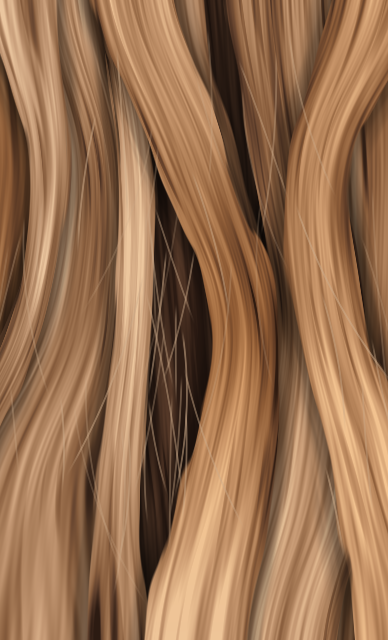
A WebGL 1 fragment shader for this texture:

```glsl
precision highp float;
// Draws wavy locks of blonde and copper hair with dark gaps and stray hairs.
uniform vec2 u_resolution;

const float ASPECT = 0.605;

float hash(vec2 p) {
  return fract(sin(dot(p, vec2(127.1, 311.7))) * 43758.5453);
}

float noise(vec2 p) {
  vec2 i = floor(p), f = fract(p);
  f = f * f * (3.0 - 2.0 * f);
  return mix(mix(hash(i), hash(i + vec2(1.0, 0.0)), f.x),
             mix(hash(i + vec2(0.0, 1.0)), hash(i + 1.0), f.x), f.y);
}

// Smooth curve through five evenly spaced knots, from top (0) to bottom (1)
float curve(float t, vec4 k, float last) {
  vec4 d = t * 4.0 - vec4(0.0, 1.0, 2.0, 3.0);
  vec4 w = exp(-1.8 * d * d);
  float e = t * 4.0 - 4.0;
  float wLast = exp(-1.8 * e * e);
  return (dot(w, k) + wLast * last) / (dot(w, vec4(1.0)) + wLast);
}

// Colour ramp from deep shadow to pale blonde; warm shifts it to copper
vec3 hairColor(float tone, float warm) {
  float s = clamp(tone, 0.0, 1.06) * 5.0;
  vec3 c = mix(vec3(0.17, 0.105, 0.075), vec3(0.37, 0.25, 0.18), clamp(s, 0.0, 1.0));
  c = mix(c, vec3(0.53, 0.37, 0.25), clamp(s - 1.0, 0.0, 1.0));
  c = mix(c, vec3(0.65, 0.49, 0.36), clamp(s - 2.0, 0.0, 1.0));
  c = mix(c, vec3(0.76, 0.60, 0.47), clamp(s - 3.0, 0.0, 1.0));
  c = mix(c, vec3(0.88, 0.74, 0.60), clamp(s - 4.0, 0.0, 1.3));
  return c * mix(vec3(1.0), vec3(1.07, 0.95, 0.76), warm);
}

// Signed brightness of fibres running along t, at four widths
float fibers(float s, float t, float seed) {
  float clump = noise(vec2(s * 15.0 + seed, t * 2.5));
  float strand = noise(vec2((s + 0.03 * t) * 44.0 + seed, t * 3.0 + seed));
  float fiber = noise(vec2((s - 0.02 * t) * 115.0 + seed, t * 5.0));
  float fine = noise(vec2((s + 0.05 * t) * 210.0 + seed, t * 7.0));
  float gap = smoothstep(0.72, 0.95, noise(vec2((s - 0.05 * t) * 75.0, t * 4.0 + seed)));
  return 0.36 * (clump - 0.5) + 0.4 * (strand - 0.5) + 0.36 * (fiber - 0.5)
       + 0.2 * (fine - 0.5) - 0.28 * gap;
}

// Lays one lock, with its cast shadow, over the colour below
vec3 lock(vec3 below, vec2 p, float left, float right, float girth,
          float tone, float warm, float seed) {
  float width = right - left;
  float u = (p.x - left) / width;
  float sway = 0.07 * (noise(vec2(u * 3.0 + seed, p.y * 4.0)) - 0.5);
  float ragged = 0.03 * (noise(vec2(p.x * 22.0 + seed, p.y * 7.0)) - 0.5)
               + 0.012 * (noise(vec2(u * girth * 120.0, p.y * 9.0 + seed)) - 0.5);
  float inside = min(u, 1.0 - u) * width + ragged;
  float shade = tone + fibers((u + sway) * girth, p.y, seed);
  shade -= 0.24 * (1.0 - smoothstep(0.0, 0.045, inside));
  below *= 1.0 - 0.4 * smoothstep(-0.06, 0.0, inside);
  return mix(below, hairColor(shade, warm), smoothstep(-0.003, 0.004, inside));
}

// Coverage of one thin bent hair that starts at the given point
float strayHair(vec2 p, vec2 start, float reach, float slope, float bend) {
  float t = p.y - start.y;
  float dx = p.x - start.x - slope * t - bend * t * t;
  float tilt = (slope + 2.0 * bend * t) * ASPECT;
  float d = abs(dx) / sqrt(1.0 + tilt * tilt);
  float ends = smoothstep(0.0, 0.03, t) * (1.0 - smoothstep(reach - 0.05, reach, t));
  return ends * (1.0 - smoothstep(0.0008, 0.0038, d));
}

// Scatters stray hairs whose starts fall in a box
vec3 strayHairs(vec3 col, vec2 p, vec2 corner, vec2 size, float lean, float seed) {
  for (int i = 0; i < 16; i++) {
    vec2 id = vec2(float(i) + 0.5, seed);
    vec2 start = corner + size * vec2(hash(id), hash(id + 7.3));
    float slope = lean + 0.9 * (hash(id + 3.1) - 0.5);
    float bend = 3.0 * (hash(id + 5.7) - 0.5);
    float hair = strayHair(p, start, 0.15 + 0.2 * hash(id + 9.2), slope, bend);
    col = mix(col, vec3(0.80, 0.67, 0.54), hair * (0.2 + 0.35 * hash(id + 1.9)));
  }
  return col;
}

void main() {
  vec2 p = gl_FragCoord.xy / u_resolution;
  p.y = 1.0 - p.y;
  float t = p.y;

  // Deep shadow behind everything
  vec3 col = hairColor(0.08 + 0.45 * fibers(p.x - 0.15 * t, t, 2.0), 0.1);

  // Back locks: far right, far left, narrow top strip
  col = lock(col, p, curve(t, vec4(0.80, 0.84, 0.84, 0.82), 0.76), 1.4, 0.5,
             curve(t, vec4(0.55, 0.52, 0.60, 0.55), 0.45), 0.3, 11.0);
  col = lock(col, p, -0.3, curve(t, vec4(0.10, 0.17, 0.13, 0.05), 0.0), 0.4,
             curve(t, vec4(0.55, 0.38, 0.34, 0.45), 0.5), 0.6, 23.0);
  col = lock(col, p, curve(t, vec4(0.40, 0.51, 0.66, 0.70), 0.70),
             curve(t, vec4(0.51, 0.62, 0.73, 0.73), 0.72), 0.1, 0.52, 0.1, 37.0);

  // Right side: broad blonde fall and the copper wave over it
  col = lock(col, p, curve(t, vec4(0.57, 0.65, 0.73, 0.68), 0.54),
             curve(t, vec4(0.84, 0.86, 0.95, 0.98), 0.84), 0.28,
             curve(t, vec4(0.58, 0.58, 0.63, 0.76), 0.82), 0.2, 41.0);
  col = lock(col, p, curve(t, vec4(0.88, 0.71, 0.75, 0.86), 0.93),
             curve(t, vec4(1.14, 0.87, 0.93, 1.08), 1.2), 0.2,
             curve(t, vec4(0.66, 0.66, 0.72, 0.82), 0.75), 0.5, 53.0);

  // Left side: broad ash fall and its pale front strand
  col = lock(col, p, curve(t, vec4(-0.06, 0.14, 0.04, -0.25), -0.4),
             curve(t, vec4(0.26, 0.36, 0.36, 0.34), 0.37), 0.36,
             curve(t, vec4(0.66, 0.53, 0.60, 0.73), 0.74), 0.15, 67.0);
  col = lock(col, p, curve(t, vec4(-0.05, 0.09, 0.05, -0.2), -0.3),
             curve(t, vec4(0.13, 0.19, 0.13, -0.05), -0.2), 0.13, 0.76, 0.1, 71.0);
  col = lock(col, p, curve(t, vec4(0.25, 0.32, 0.31, 0.25), 0.22),
             curve(t, vec4(0.30, 0.40, 0.39, 0.35), 0.39), 0.12,
             curve(t, vec4(0.6, 0.76, 0.82, 0.80), 0.72), 0.15, 83.0);

  // Central copper lock, bright above and below its bend
  col = lock(col, p, curve(t, vec4(0.22, 0.39, 0.58, 0.47), 0.35),
             curve(t, vec4(0.42, 0.60, 0.74, 0.71), 0.62), 0.22,
             curve(t, vec4(0.66, 0.82, 0.49, 0.70), 0.78), 
             curve(t, vec4(0.3, 0.4, 0.95, 0.5), 0.25), 97.0);

  // Stray hairs, densest across the central gap
  col = strayHairs(col, p, vec2(0.36, 0.25), vec2(0.16, 0.40), 0.1, 4.0);
  col = strayHairs(col, p, vec2(0.0, 0.0), vec2(0.45, 0.75), -0.2, 15.0);
  col = strayHairs(col, p, vec2(0.45, 0.0), vec2(0.55, 0.8), 0.2, 29.0);
  gl_FragColor = vec4(col, 1.0);
}
```
